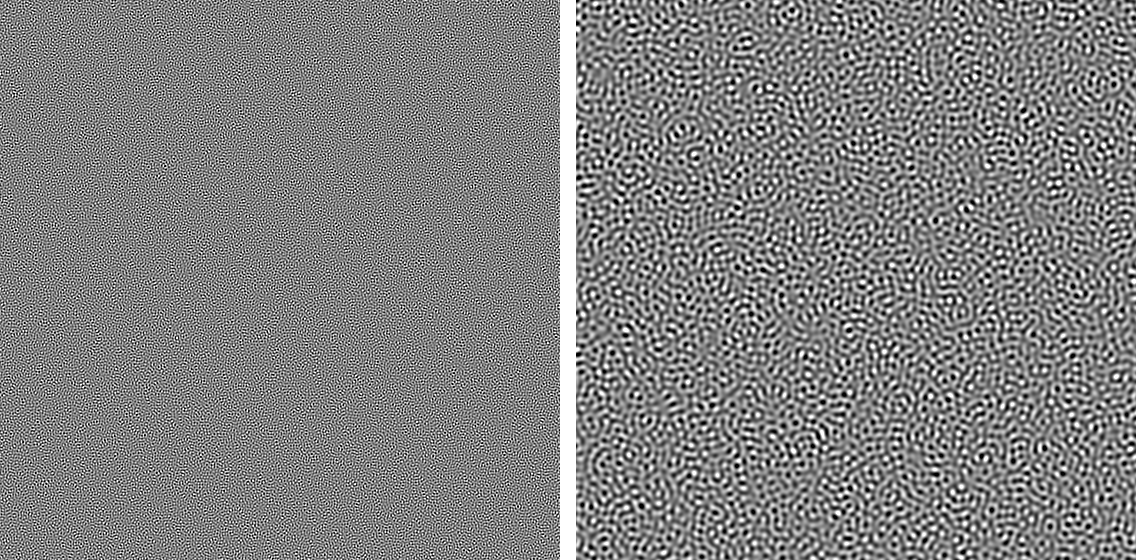
Left, the full canvas; right, a detail of the centre.
Reproduce this texture procedurally as a three.js fragment shader.

```glsl
// Fine grey labyrinth grain: isotropic band-pass noise from many random plane waves.
varying vec2 vUv;

const int WAVE_COUNT = 72;
const float GRAIN_FREQUENCY = 190.0;  // mean cycles across the canvas
const float FREQUENCY_SPREAD = 0.2;   // relative half-width of the band
const float MEAN_GREY = 0.5;
const float GREY_DEVIATION = 0.21;    // standard deviation of the grey level
const float SEED = 7.3;
const float PI = 3.14159;
const float TAU = 6.28318;

float hash(vec2 p) {
  return fract(sin(dot(p, vec2(127.1, 311.7))) * 43758.5453);
}

// Sum of waves on a ring of frequencies, scaled to unit variance
float bandPassNoise(vec2 p) {
  float total = 0.0;
  for (int i = 0; i < WAVE_COUNT; i++) {
    float index = float(i);

    // Directions are spread evenly over a half turn, then jittered
    float angle = PI * (index + hash(vec2(index, SEED))) / float(WAVE_COUNT);
    float offset = 2.0 * hash(vec2(index, SEED + 1.0)) - 1.0;
    float frequency = GRAIN_FREQUENCY * (1.0 + FREQUENCY_SPREAD * offset);
    float phase = hash(vec2(index, SEED + 2.0));

    // Whole turns are dropped to keep the cosine precise
    float turns = frequency * dot(p, vec2(cos(angle), sin(angle))) + phase;
    total += cos(TAU * fract(turns));
  }
  return total * sqrt(2.0 / float(WAVE_COUNT));
}

void main() {
  float grey = MEAN_GREY + GREY_DEVIATION * bandPassNoise(vUv);
  gl_FragColor = vec4(vec3(clamp(grey, 0.0, 1.0)), 1.0);
}
```
